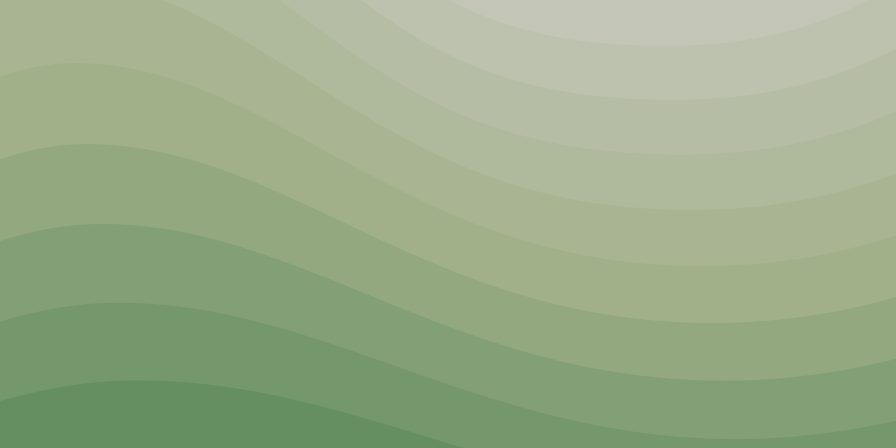
Reproduce this background procedurally as a WebGL 2 fragment shader.

```glsl
#version 300 es
precision highp float;
// Layered rolling waves, fading from deep green below to pale sage above.

uniform vec2 u_resolution;
out vec4 fragColor;

const float PI = 3.14159265;
const int EDGES = 9;

// Quadratic progression from one layer to the next
float series(float n, float start, float linear, float curve) {
  return start + n * (linear + n * curve);
}

// Height of edge n at x: a crest on the left, a broad trough on the right
float edgeHeight(float x, float n) {
  vec2 crest = vec2(series(n, 0.307, -0.0469, 0.0031), series(n, 0.151, 0.1719, 0.0013));
  vec2 trough = vec2(series(n, 1.669, -0.0286, 0.00073), series(n, -0.112, 0.1328, -0.00083));
  float phase = PI * (x - crest.x) / (trough.x - crest.x);
  if (phase < 0.0) phase *= 1.18; // steeper fall left of the crest

  // Sagging narrows the crest and widens the trough
  float sag = series(n, 0.0052, 0.0078, 0.00052);
  if (phase > 0.0 && phase < PI) sag += 0.021 * smoothstep(4.0, 6.5, n);
  float s = sin(phase);
  return mix(crest.y, trough.y, 0.5 - 0.5 * cos(phase)) - sag * s * s;
}

// Two linear ramps joined at the fifth layer
vec3 layerColor(float n) {
  vec3 deepGreen = vec3(0.395, 0.560, 0.378);
  vec3 olive = vec3(0.635, 0.690, 0.540);
  vec3 paleSage = vec3(0.765, 0.777, 0.718);
  return n < 4.0 ? mix(deepGreen, olive, n / 4.0)
                 : mix(olive, paleSage, (n - 4.0) / 5.0);
}

void main() {
  // Canvas heights: x spans 0..2, y spans 0..1
  vec2 p = gl_FragCoord.xy / u_resolution * vec2(2.0, 1.0);
  float soft = 0.6 / u_resolution.y;

  // Stack each paler layer above its edge
  vec3 color = layerColor(0.0);
  for (int i = 0; i < EDGES; i++) {
    float n = float(i);
    float above = smoothstep(-soft, soft, p.y - edgeHeight(p.x, n));
    color = mix(color, layerColor(n + 1.0), above);
  }
  fragColor = vec4(color, 1.0);
}
```
